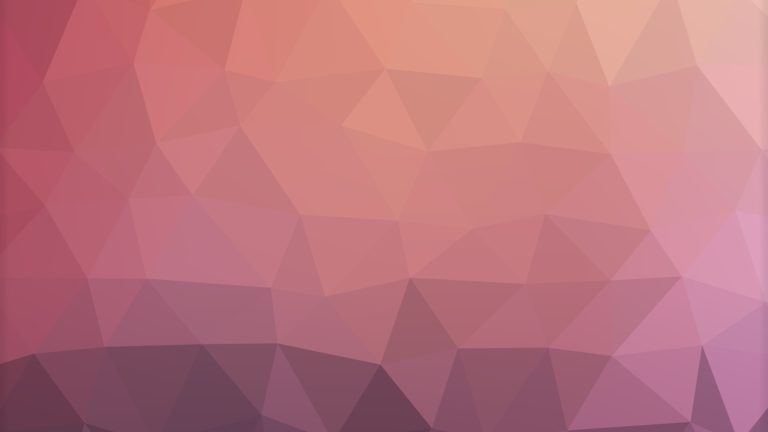
This background is drawn by a Shadertoy shader. Its source:

```glsl
#define CELL vec2(0.195, 0.168)  // facet size in canvas heights
#define JITTER 0.27              // vertex displacement in cells
#define FLATNESS 0.8             // 1 = one flat colour per facet
#define CONTRAST_TOP 0.035       // facet brightness spread
#define CONTRAST_BOTTOM 0.13
#define SEED 3.0

float hash(vec2 p) {
    return fract(sin(dot(p + SEED, vec2(127.1, 311.7))) * 43758.55);
}

// Five evenly spaced colours along x
vec3 ramp(float x, vec3 a, vec3 b, vec3 c, vec3 d, vec3 e) {
    x *= 4.0;
    vec3 col = mix(a, b, clamp(x, 0.0, 1.0));
    col = mix(col, c, clamp(x - 1.0, 0.0, 1.0));
    col = mix(col, d, clamp(x - 2.0, 0.0, 1.0));
    return mix(col, e, clamp(x - 3.0, 0.0, 1.0));
}

// Smooth colour field: four horizontal ramps blended upwards
vec3 palette(vec2 uv) {
    vec3 plum = ramp(uv.x, vec3(0.40, 0.23, 0.31), vec3(0.40, 0.26, 0.35),
        vec3(0.43, 0.26, 0.35), vec3(0.52, 0.31, 0.41), vec3(0.59, 0.37, 0.52));
    vec3 mauve = ramp(uv.x, vec3(0.67, 0.31, 0.39), vec3(0.72, 0.44, 0.53),
        vec3(0.76, 0.46, 0.49), vec3(0.76, 0.45, 0.50), vec3(0.84, 0.60, 0.74));
    vec3 rose = ramp(uv.x, vec3(0.68, 0.30, 0.37), vec3(0.80, 0.48, 0.50),
        vec3(0.83, 0.54, 0.50), vec3(0.83, 0.53, 0.52), vec3(0.88, 0.64, 0.68));
    vec3 peach = ramp(uv.x, vec3(0.66, 0.27, 0.36), vec3(0.82, 0.45, 0.43),
        vec3(0.86, 0.57, 0.49), vec3(0.88, 0.66, 0.57), vec3(0.91, 0.73, 0.69));
    float y = clamp(uv.y, 0.0, 1.0) * 3.0;
    vec3 col = mix(plum, mauve, clamp(y, 0.0, 1.0));
    col = mix(col, rose, clamp(y - 1.0, 0.0, 1.0));
    return mix(col, peach, clamp(y - 2.0, 0.0, 1.0));
}

// Displaced vertex of a triangular lattice
vec2 meshVertex(vec2 id) {
    vec2 offset = vec2(hash(id), hash(id + 57.3)) * 2.0 - 1.0;
    return (id + vec2(0.5 * id.y, 0.0) + JITTER * offset) * CELL;
}

// Signed distance to the line a-b, positive on its left
float edgeDistance(vec2 p, vec2 a, vec2 b) {
    vec2 e = normalize(b - a);
    vec2 r = p - a;
    return e.x * r.y - e.y * r.x;
}

// Adds one facet: rgb is weighted colour, a is coverage
void addFacet(inout vec4 sum, vec2 p, vec2 a, vec2 b, vec2 c, float tone,
              float aspect, float blur) {
    float d = min(edgeDistance(p, a, b),
              min(edgeDistance(p, b, c), edgeDistance(p, c, a)));
    float coverage = smoothstep(-blur, blur, d);
    if (coverage <= 0.0) return;
    vec2 scale = vec2(aspect, 1.0);
    vec2 center = (a + b + c) / 3.0;
    vec3 col = mix(palette(p / scale), palette(center / scale), FLATNESS);
    float contrast = mix(CONTRAST_BOTTOM, CONTRAST_TOP,
                         smoothstep(0.05, 0.45, center.y));
    col *= 1.0 + contrast * (2.0 * tone - 1.0);
    sum += vec4(col, 1.0) * coverage;
}

void mainImage(out vec4 fragColor, in vec2 fragCoord) {
    vec2 p = fragCoord / iResolution.y;
    float aspect = iResolution.x / iResolution.y;
    float blur = 0.8 / iResolution.y;
    vec2 q = p / CELL;
    vec2 base = floor(vec2(q.x - 0.5 * q.y, q.y));

    // Two triangles for every nearby lattice cell
    vec4 sum = vec4(0.0);
    for (int j = -1; j <= 1; j++) {
        for (int i = -1; i <= 1; i++) {
            vec2 id = base + vec2(i, j);
            vec2 a = meshVertex(id);
            vec2 b = meshVertex(id + vec2(1.0, 0.0));
            vec2 c = meshVertex(id + vec2(0.0, 1.0));
            vec2 d = meshVertex(id + 1.0);
            addFacet(sum, p, a, b, c, hash(id + 13.7), aspect, blur);
            addFacet(sum, p, b, d, c, hash(id + 91.2), aspect, blur);
        }
    }
    vec3 col = sum.rgb / max(sum.a, 0.001);

    // Soft shade at the left and right borders
    float border = min(p.x, aspect - p.x);
    col *= mix(0.93, 1.0, smoothstep(0.0, 0.025, border));
    fragColor = vec4(col, 1.0);
}
```
